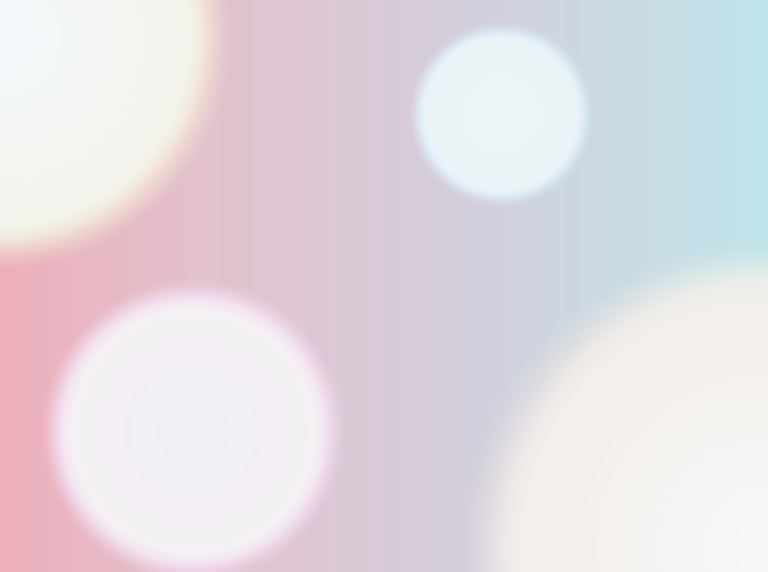
Write a WebGL 2 fragment shader that draws this background.

```glsl
#version 300 es
precision highp float;

uniform vec2 u_resolution;
out vec4 outColor;

float hash(float n) {
    return fract(sin(n * 12.9898) * 43758.5453);
}

// Horizontal blend from rose through mauve to aqua
vec3 backdrop(float x) {
    const vec3 rose = vec3(0.93, 0.69, 0.735);
    const vec3 blush = vec3(0.875, 0.765, 0.81);
    const vec3 mauve = vec3(0.825, 0.815, 0.865);
    const vec3 aqua = vec3(0.75, 0.89, 0.915);
    vec3 color = mix(rose, blush, smoothstep(-0.1, 0.36, x) * 1.15 - 0.15);
    color = mix(color, mauve, clamp((x - 0.3) / 0.34, 0.0, 1.0));
    return mix(color, aqua, clamp((x - 0.62) / 0.38, 0.0, 1.0));
}

// Faint vertical bands with softened borders
float bands(float x, float count) {
    float cell = floor(x * count);
    float blend = smoothstep(0.85, 1.0, fract(x * count));
    return mix(hash(cell), hash(cell + 1.0), blend) - 0.5;
}

// Soft disc: a shaded core, a tinted rim and a feathered border
vec3 addOrb(vec3 base, vec2 p, vec2 center, float radius,
            vec3 heart, vec3 body, vec3 rim) {
    float d = length(p - center) / radius;
    vec3 color = mix(heart, body, smoothstep(0.0, 0.8, d));
    color = mix(color, rim, smoothstep(0.78, 0.91, d));
    float cover = 1.0 - smoothstep(0.84, 1.0, d);
    return mix(base, color, cover);
}

void main() {
    vec2 uv = gl_FragCoord.xy / u_resolution;
    float aspect = u_resolution.x / u_resolution.y;
    vec2 p = vec2(uv.x * aspect, uv.y);

    vec3 color = backdrop(uv.x) + 0.006 * bands(uv.x, 42.0);

    // Ivory orb, upper left
    color = addOrb(color, p, vec2(0.0, 0.936), 0.412,
                   vec3(0.95, 0.97, 0.98), vec3(0.955, 0.957, 0.93),
                   vec3(0.95, 0.885, 0.83));

    // Icy orb, upper right
    color = addOrb(color, p, vec2(0.653 * aspect, 0.8), 0.164,
                   vec3(0.925, 0.957, 0.96), vec3(0.925, 0.953, 0.97),
                   vec3(0.865, 0.925, 0.965));

    // Lilac orb, lower left
    color = addOrb(color, p, vec2(0.252 * aspect, 0.246), 0.27,
                   vec3(0.945, 0.935, 0.965), vec3(0.955, 0.94, 0.953),
                   vec3(0.95, 0.86, 0.94));

    // Pearl orb, lower right, its rim shifting from lavender to mint
    vec3 pearlRim = mix(vec3(0.91, 0.88, 0.89), vec3(0.9, 0.935, 0.91),
                        smoothstep(0.65, 1.0, uv.x));
    color = addOrb(color, p, vec2(aspect, 0.042), 0.545,
                   vec3(0.965, 0.968, 0.968), vec3(0.952, 0.937, 0.92),
                   pearlRim);

    outColor = vec4(color, 1.0);
}
```
